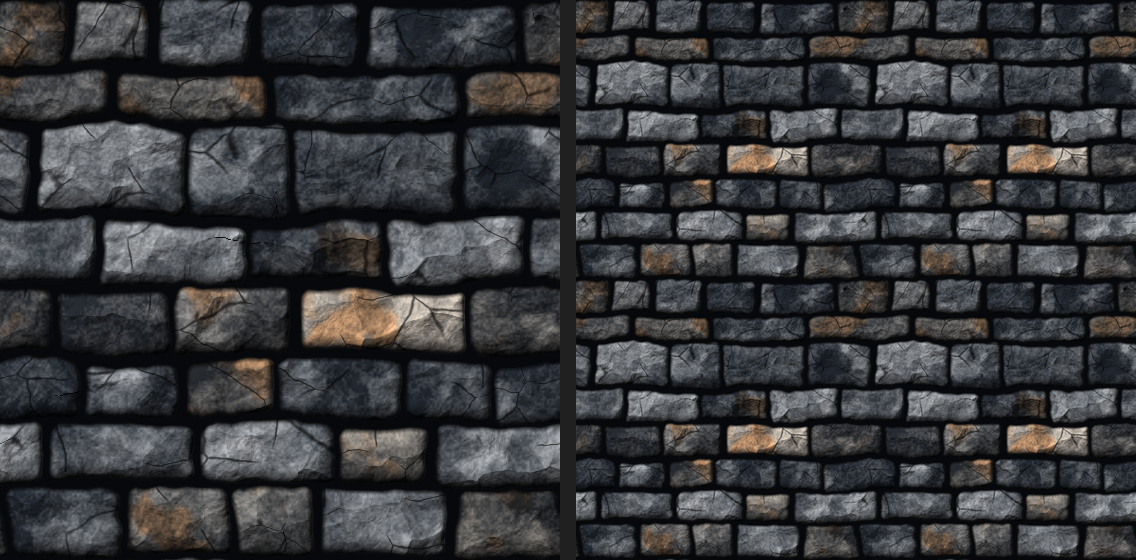
Left: one tile. Right: repeated 2 by 2.
Write a Shadertoy shader that draws this texture.

```glsl
// A dry-stone wall of dark, chipped slate blocks laid in eight uneven courses.
// Each course is cut by jittered joints into rounded boxes; wrapped cellular
// scoops and layered noise give a height field, which is lit from the upper left.

const int ROWS = 8;
const float ROW_EDGE[9] = float[9](0.0, 0.13, 0.245, 0.362, 0.488, 0.607, 0.781, 0.874, 1.0);
const float ROW_STONES[8] = float[8](5.0, 4.0, 5.0, 4.0, 4.0, 4.0, 3.0, 5.0);
const float ROW_SHIFT[8] = float[8](-0.02, 0.05, 0.11, 0.07, -0.04, 0.05, 0.14, 0.08);
const float JOINT_JITTER = 0.5;     // share of a stone's width
const float GAP_MIN = 0.003;
const float GAP_VARIATION = 0.009;
const float CORNER_RADIUS = 0.016;
const float BEVEL = 0.011;
const float CHIP_DEPTH = 0.042;
const float ROUGHNESS = 0.013;
const vec2 CHIP_CELLS = vec2(11.0, 15.0);
const vec2 CRACK_CELLS = vec2(9.0, 12.0);
const vec3 LIGHT = vec3(-0.35, 0.52, 0.78);
const vec3 GAP_COLOR = vec3(0.025, 0.032, 0.042);
const vec3 DARK_SLATE = vec3(0.12, 0.14, 0.17);
const vec3 PALE_SLATE = vec3(0.64, 0.65, 0.66);
const vec3 WARM_TINT = vec3(1.07, 1.0, 0.92);
const vec3 RUST_TINT = vec3(1.15, 0.93, 0.74);

vec2 hash2(vec2 p) {
    vec3 q = fract(p.xyx * vec3(0.1031, 0.1030, 0.0973));
    q += dot(q, q.yzx + 33.33);
    return fract((q.xx + q.yz) * q.zy);
}

// Value noise that wraps over the unit square
float noise(vec2 p, vec2 cells) {
    p *= cells;
    vec2 i = floor(p), f = p - i;
    f = f * f * (3.0 - 2.0 * f);
    vec2 a = mod(i, cells), b = mod(i + 1.0, cells);
    return mix(mix(hash2(a).x, hash2(vec2(b.x, a.y)).x, f.x),
               mix(hash2(vec2(a.x, b.y)).x, hash2(b).x, f.x), f.y);
}

float fbm(vec2 p, vec2 cells) {
    float sum = 0.0, weight = 0.5;
    for (int i = 0; i < 5; i++) {
        sum += weight * noise(p, cells);
        p += vec2(0.173, 0.291);
        cells *= 2.0;
        weight *= 0.5;
    }
    return sum / 0.97;
}

// Wrapped cellular scoops: x = depth, y = closeness to the nearest ridge
vec2 chips(vec2 p, vec2 cells) {
    p *= cells;
    vec2 i = floor(p), f = p - i, lowest = vec2(9.0);
    for (int y = -1; y <= 1; y++)
    for (int x = -1; x <= 1; x++) {
        vec2 o = vec2(x, y), id = mod(i + o, cells);
        vec2 d = o + hash2(id) - f;
        float v = 0.35 * dot(d, d) + 0.6 * dot(d, hash2(id + 57.0) - 0.5);
        lowest = v < lowest.x ? vec2(v, lowest.x) : vec2(lowest.x, min(lowest.y, v));
    }
    return vec2(lowest.x, lowest.y - lowest.x);
}

struct Stone { vec2 id; float dist; float level; };

float joint(float k, int row) {
    float n = ROW_STONES[row];
    float jitter = hash2(vec2(mod(k, n) + 3.0, float(row) * 7.0 + 11.0)).x - 0.5;
    return (k + JOINT_JITTER * jitter) / n + ROW_SHIFT[row];
}

// Stone under p: its id, signed edge distance and height within the stone
Stone findStone(vec2 p) {
    vec2 bend = vec2(noise(p, vec2(7.0)), noise(p + 0.37, vec2(7.0))) - 0.5;
    vec2 fray = vec2(noise(p, vec2(38.0)), noise(p + 0.61, vec2(38.0))) - 0.5;
    p = fract(p + 0.024 * bend + 0.007 * fray);
    int row = 0;
    for (int i = 1; i < ROWS; i++) if (p.y >= ROW_EDGE[i]) row = i;
    float n = ROW_STONES[row], k = floor((p.x - ROW_SHIFT[row]) * n);
    if (p.x < joint(k, row)) k -= 1.0;
    else if (p.x >= joint(k + 1.0, row)) k += 1.0;

    vec2 id = vec2(mod(k, n), float(row));
    vec2 lo = vec2(joint(k, row), ROW_EDGE[row]) + GAP_MIN + GAP_VARIATION * hash2(id + 21.0);
    vec2 hi = vec2(joint(k + 1.0, row), ROW_EDGE[row + 1]) - GAP_MIN - GAP_VARIATION * hash2(id + 43.0);
    vec2 halfSize = 0.5 * (hi - lo), q = p - 0.5 * (lo + hi);
    float tilt = 0.05 * (hash2(id + 65.0).x - 0.5);
    q += tilt * vec2(-q.y, q.x);
    vec2 e = abs(q) - halfSize + CORNER_RADIUS;
    float dist = length(max(e, 0.0)) + min(max(e.x, e.y), 0.0) - CORNER_RADIUS;
    return Stone(id, dist, q.y / halfSize.y);
}

// Shift and warp that give every stone its own surface
vec2 surfacePoint(vec2 p, vec2 id) {
    p += hash2(id + 87.0);
    return p + 0.05 * (vec2(fbm(p, vec2(9.0)), fbm(p + 0.43, vec2(9.0))) - 0.5);
}

float height(vec2 p) {
    Stone s = findStone(p);
    vec2 q = surfacePoint(p, s.id);
    float bevel = BEVEL * (1.0 - exp(min(s.dist, 0.0) / BEVEL));
    return bevel + CHIP_DEPTH * chips(q, CHIP_CELLS).x + ROUGHNESS * fbm(q, vec2(22.0));
}

void mainImage(out vec4 fragColor, in vec2 fragCoord) {
    vec2 p = fragCoord / iResolution.xy;
    float pixel = 1.0 / iResolution.y;
    Stone s = findStone(p);
    vec2 q = surfacePoint(p, s.id), pick = hash2(s.id + 109.0);

    // Mottled slate, pale dust and fine grain
    float tone = mix(0.2, 0.56, pick.x * pick.x) + 1.1 * (fbm(q, vec2(6.0)) - 0.5);
    tone += 0.28 * smoothstep(0.52, 0.66, fbm(q + 0.31, vec2(13.0)));
    tone += 0.22 * (noise(p, vec2(230.0)) - 0.5) + 0.2 * (noise(q, vec2(97.0)) - 0.5);
    vec3 color = mix(DARK_SLATE, PALE_SLATE, clamp(tone, 0.0, 1.1));
    color *= mix(vec3(1.0), WARM_TINT, smoothstep(0.6, 0.9, pick.y));
    float rust = smoothstep(0.56, 0.7, fbm(q + 0.77, vec2(8.0))) * step(0.65, pick.y);
    color *= mix(vec3(1.0), RUST_TINT, rust);

    // Hairline cracks, broken up by noise
    float crack = 1.0 - smoothstep(0.0, 0.022, chips(q + 0.19, CRACK_CELLS).y);
    color *= 1.0 - 0.6 * crack * smoothstep(0.45, 0.6, noise(q, vec2(14.0)));

    // Relief lighting, then shade at the edges and the undersides
    const float STEP = 0.0015;
    float h = height(p);
    vec2 slope = vec2(height(p + vec2(STEP, 0.0)) - h, height(p + vec2(0.0, STEP)) - h) / STEP;
    vec3 normal = normalize(vec3(-slope, 1.0));
    color *= clamp(dot(normal, LIGHT) / LIGHT.z, 0.12, 1.6);
    color *= mix(0.45, 1.0, smoothstep(0.0, 0.009, -s.dist));
    color *= mix(0.6, 1.0, smoothstep(-1.0, -0.35, s.level));

    float cover = 1.0 - smoothstep(-0.001 - pixel, 0.001 + pixel, s.dist);
    fragColor = vec4(mix(GAP_COLOR, color, cover), 1.0);
}
```
